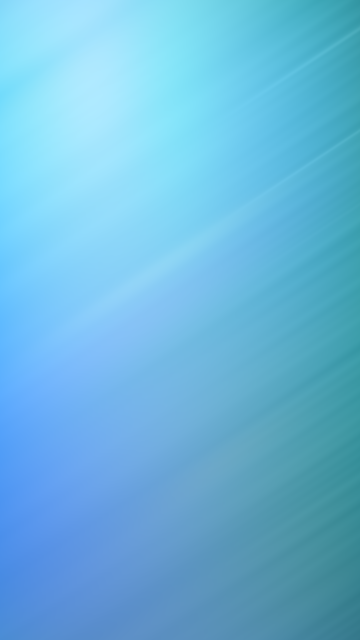
A Shadertoy shader for this background:

```glsl
float hash(vec2 cell) {
    return fract(sin(dot(cell, vec2(127.1, 311.7))) * 43758.5);
}

float slopeAt(vec2 cell, vec2 offset) {
    float angle = 6.2832 * hash(cell);
    return dot(vec2(cos(angle), sin(angle)), offset);
}

float gradientNoise(vec2 p) {
    vec2 cell = floor(p), f = fract(p);
    vec2 u = f * f * f * (f * (f * 6.0 - 15.0) + 10.0);
    float low = mix(slopeAt(cell, f), slopeAt(cell + vec2(1, 0), f - vec2(1, 0)), u.x);
    float high = mix(slopeAt(cell + vec2(0, 1), f - vec2(0, 1)),
                     slopeAt(cell + vec2(1, 1), f - vec2(1, 1)), u.x);
    return mix(low, high, u.y);
}

// Smooth cubic through four evenly spaced colours
vec3 ramp(vec3 a, vec3 b, vec3 c, vec3 d, float x) {
    float k = 3.0 * x;
    return -a * (k - 1.0) * (k - 2.0) * (k - 3.0) / 6.0
         + b * k * (k - 2.0) * (k - 3.0) / 2.0
         - c * k * (k - 1.0) * (k - 3.0) / 2.0
         + d * k * (k - 1.0) * (k - 2.0) / 6.0;
}

float band(float x, float center, float width) {
    float d = (x - center) / width;
    return exp(-d * d);
}

void mainImage(out vec4 fragColor, in vec2 fragCoord) {
    vec2 uv = fragCoord / iResolution.xy;
    vec2 p = fragCoord / iResolution.y;

    // Slanted axes: across and along the streaks
    float across = 1.0 - p.y + 0.66 * p.x;
    float along = 0.83 * p.x + 0.55 * p.y;

    // Broad colour field, from sky blue to teal
    vec3 bottom = ramp(vec3(0.29, 0.55, 0.83), vec3(0.36, 0.56, 0.78),
                       vec3(0.32, 0.55, 0.69), vec3(0.22, 0.48, 0.55), uv.x);
    vec3 lower = ramp(vec3(0.33, 0.64, 0.98), vec3(0.45, 0.69, 0.92),
                      vec3(0.38, 0.66, 0.78), vec3(0.22, 0.58, 0.62), uv.x);
    vec3 upper = ramp(vec3(0.44, 0.83, 1.00), vec3(0.56, 0.86, 0.98),
                      vec3(0.43, 0.77, 0.92), vec3(0.25, 0.64, 0.70), uv.x);
    vec3 top = ramp(vec3(0.52, 0.85, 0.98), vec3(0.58, 0.88, 0.98),
                    vec3(0.40, 0.79, 0.87), vec3(0.20, 0.59, 0.64), uv.x);
    vec3 color = ramp(bottom, lower, upper, top, uv.y);

    // Pale upper glow and the cyan sheen beside it
    color += vec3(0.08, 0.0, 0.01) * band(uv.x, 0.26, 0.13) * band(uv.y, 0.87, 0.16);
    color += vec3(-0.02, 0.03, 0.0) * band(uv.x, 0.50, 0.12) * band(uv.y, 0.83, 0.20);

    // Main diagonal ridges and folds
    float middle = band(uv.x, 0.50, 0.38);
    color += vec3(0.045, 0.025, 0.005) * band(across, 0.583, 0.018) * middle;
    color += vec3(0.01, -0.025, 0.01) * band(across, 0.645, 0.045) * middle;
    color -= vec3(0.02, 0.01, 0.015) * band(across, 0.73, 0.025) * middle;
    color += vec3(0.035, 0.015, 0.0) * band(across, 0.95, 0.03) * band(uv.x, 0.62, 0.20);
    color -= vec3(0.045, 0.015, 0.0) * band(across, 0.15, 0.025) * band(uv.x, 0.0, 0.35);

    // Thin glints near the right edge
    float rightSide = smoothstep(0.55, 1.0, uv.x);
    color += vec3(0.06, 0.05, 0.05) * rightSide
           * (band(across, 0.416, 0.004) + 0.7 * band(across, 0.575, 0.003)
              + 0.4 * band(across, 0.69, 0.004));

    // Soft wide streaks everywhere, fine ones toward the right
    float wide = gradientNoise(vec2(across * 17.0, along * 1.3));
    float fine = gradientNoise(vec2(across * 65.0, along * 1.7 + 9.0));
    color += vec3(0.028, 0.02, 0.014) * wide;
    color += vec3(0.03) * fine * (0.15 + 0.85 * rightSide);

    fragColor = vec4(clamp(color, 0.0, 1.0), 1.0);
}
```
